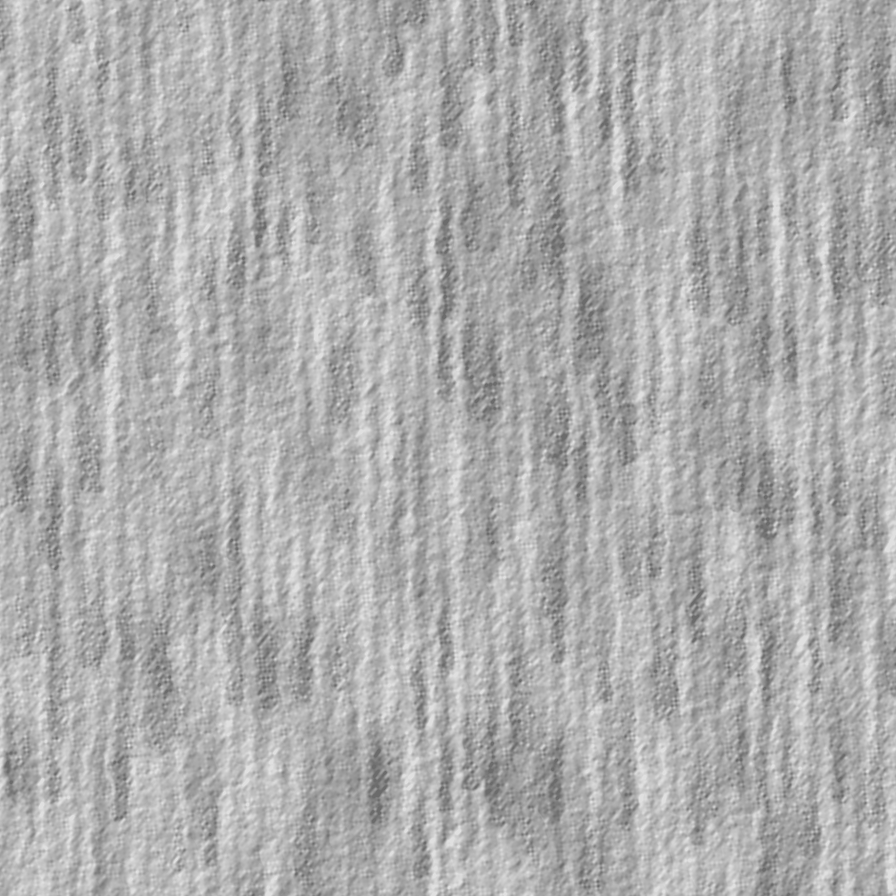
A Shadertoy shader for this texture:

```glsl
// Rough grey plaster with close vertical ridges and darker, wrinkled drips.
// A height field of ridges, rotated noise octaves, soft lumps and capsule
// drips is lit from the upper left by a difference of two height samples.

const float TAU = 6.2831853;
const float BASE_GREY = 0.70;
const float DRIP_DARKENING = 0.10;
const float RIDGE_CONTRAST = 0.30;
const float RELIEF_STRENGTH = 0.75;
const float LIGHT_STEP = 0.0015;

float hash(vec2 p) {
    vec3 q = fract(vec3(p.xyx) * 0.1031);
    q += dot(q, q.yzx + 33.33);
    return fract((q.x + q.y) * q.z);
}

vec2 hash2(vec2 p) {
    return vec2(hash(p), hash(p + 57.3));
}

vec2 rotate(vec2 p, float angle) {
    float c = cos(angle), s = sin(angle);
    return vec2(c * p.x - s * p.y, s * p.x + c * p.y);
}

float noise(vec2 p) {
    vec2 cell = floor(p), f = fract(p);
    vec2 u = f * f * (3.0 - 2.0 * f);
    float low = mix(hash(cell), hash(cell + vec2(1, 0)), u.x);
    float high = mix(hash(cell + vec2(0, 1)), hash(cell + vec2(1, 1)), u.x);
    return mix(low, high, u.y);
}

// Rounded lumps: one paraboloid per scattered point
float lumps(vec2 p) {
    vec2 cell = floor(p), f = fract(p);
    float nearest = 1.0;
    for (int y = -1; y <= 1; y++) {
        for (int x = -1; x <= 1; x++) {
            vec2 o = vec2(x, y);
            vec2 d = o + hash2(cell + o) - f;
            nearest = min(nearest, dot(d, d));
        }
    }
    return 1.0 - nearest;
}

// Evenly spaced vertical ridges, broken along their length
float ridges(vec2 p) {
    float wave = 0.5 + 0.5 * cos(TAU * 39.0 * p.x);
    float strength = 0.4 + 1.2 * noise(p * vec2(20.0, 8.0) + 73.0);
    float streak = noise(p * vec2(39.0, 8.0));
    float thin = noise(p * vec2(72.0, 15.0) + 31.0);
    return 0.25 * (wave - 0.5) * strength + 0.48 * streak + 0.27 * thin + 0.125;
}

// One layer of drips: round lower end, upper end fading out
float drips(vec2 p, vec2 grid, float seed) {
    vec2 q = p * grid;
    float column = floor(q.x);
    q.y += 9.0 * hash(vec2(column, seed));
    vec2 cell = vec2(column, floor(q.y));
    vec2 f = fract(q) / grid;
    vec2 rnd = hash2(cell + seed);
    float radius = mix(0.24, 0.38, rnd.x) / grid.x;
    float bottom = mix(0.08, 0.25, rnd.y) / grid.y;
    float side = mix(0.42, 0.58, hash(cell + seed + 9.0)) / grid.x;
    float rise = f.y - bottom;
    float d = length(vec2(f.x - side, min(rise - radius, 0.0))) - radius;
    float body = 1.0 - smoothstep(-0.003, 0.0015, d);
    float fade = 1.0 - smoothstep(0.25, 0.72, rise * grid.y);
    float present = step(hash(cell + seed + 21.0), 0.42);
    return body * fade * present;
}

// Small wander that roughens every outline
vec2 wander(vec2 p) {
    vec2 c = rotate(p, 0.6) * 36.0;
    vec2 f = rotate(p, 0.9) * 105.0;
    vec2 coarse = vec2(noise(c), noise(c + 40.0)) - 0.5;
    vec2 fine = vec2(noise(f + 111.0), noise(f + 183.0)) - 0.5;
    return p + 0.006 * coarse + 0.0055 * fine;
}

// Returns height, ridge value and drip mask
vec3 surface(vec2 p) {
    vec2 w = wander(p);
    float ridge = ridges(w);
    float wide = drips(w, vec2(25.0, 5.0), 3.0);
    float slim = drips(w + 0.37, vec2(34.0, 6.5), 17.0);
    float drip = max(wide, slim);

    // Soft bumps outside the drips, sharper grain inside them
    float bump = noise(rotate(w, 0.5) * 78.0 + 200.0);
    float crumb = noise(rotate(p, 1.0) * 150.0 + 300.0);
    float grain = noise(rotate(p, 0.7) * 285.0 + 500.0);
    float height = 0.75 * ridge + 0.07 * drip;
    height += mix(0.12, 0.04, drip) * lumps(w * vec2(92.0, 78.0));
    height += mix(0.30, 0.16, drip) * bump;
    height += 0.19 * crumb + mix(0.16, 0.29, drip) * grain;
    return vec3(height, ridge, drip);
}

void mainImage(out vec4 fragColor, in vec2 fragCoord) {
    vec2 p = fragCoord / iResolution.y;
    vec2 lightStep = LIGHT_STEP * vec2(0.75, -0.65);

    // Slopes facing the upper left brighten, the others darken
    vec3 ahead = surface(p + lightStep);
    vec3 behind = surface(p - lightStep);
    vec2 tone = 0.5 * (ahead.yz + behind.yz);

    float grey = BASE_GREY + RIDGE_CONTRAST * (tone.x - 0.5);
    grey -= DRIP_DARKENING * tone.y;
    grey += RELIEF_STRENGTH * (ahead.x - behind.x);
    fragColor = vec4(vec3(clamp(grey, 0.42, 0.88)), 1.0);
}
```
